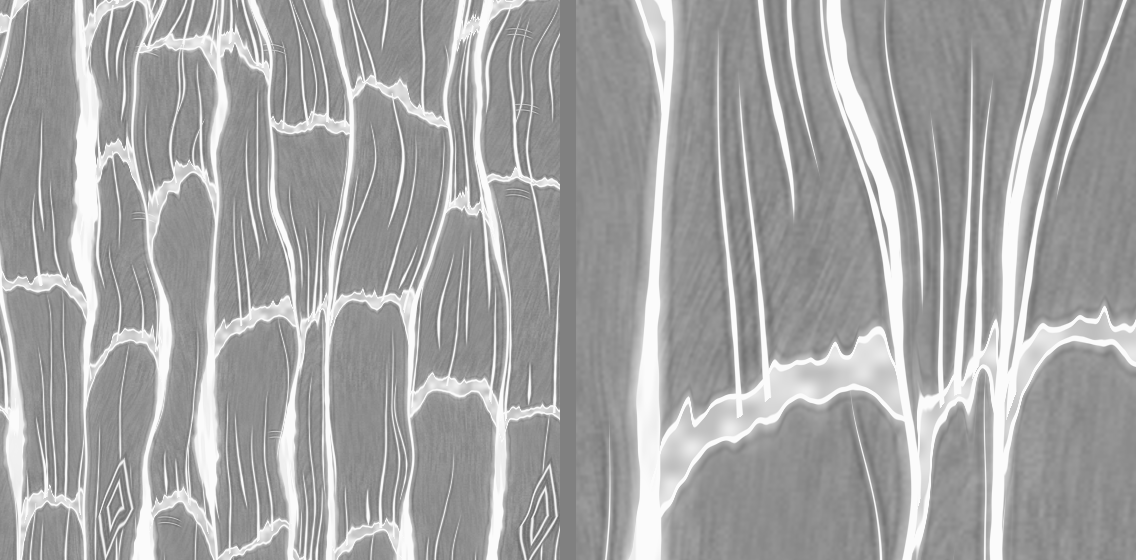
Left: the whole. Right: its middle third, enlarged.
Write a WebGL 1 fragment shader that draws this texture map.

```glsl
precision highp float;
// Grey tree bark: wandering vertical gaps split the surface into columns, and
// ragged ledges split each column into plates. Plates carry tapered cracks,
// diamond knots, short ticks and fine slanted grain, all from hashed noise.
uniform vec2 u_resolution;

#define COLUMNS 8.0
#define PLATE_HEIGHT 0.38
#define CRACKS 6
#define GAP_WIDTH 0.021
#define CRACK_WIDTH 0.0046
#define HALO 0.0065
#define GRAIN 0.075
#define KNOT_SHARE 0.14
#define TICK_SHARE 0.22
#define BARK_TONE 0.556
#define LEDGE_TONE 0.84
#define WHITE_TONE 0.985

float hash(vec2 p) {
  vec3 q = fract(vec3(p.xyx) * 0.1031);
  q += dot(q, q.yzx + 33.33);
  return fract((q.x + q.y) * q.z);
}

float noise(vec2 p) {
  vec2 i = floor(p), f = fract(p);
  f = f * f * (3.0 - 2.0 * f);
  return mix(mix(hash(i), hash(i + vec2(1, 0)), f.x),
             mix(hash(i + vec2(0, 1)), hash(i + vec2(1, 1)), f.x), f.y);
}

// Solid line of the given half width around distance zero
float stroke(float d, float halfWidth) {
  float soft = 0.8 / u_resolution.y;
  return 1.0 - smoothstep(-soft, soft, d - halfWidth);
}

// Dark rim just outside a line
float rim(float d, float halfWidth) {
  float t = (d - halfWidth - 0.003) / 0.002;
  return exp(-t * t);
}

// Horizontal position of the gap on the left of column i
float gapX(float i, float y) {
  float wander = noise(vec2(i * 5.0, y * 2.6 + 3.0)) - 0.5;
  float wiggle = noise(vec2(i * 3.0 + 40.0, y * 11.0)) - 0.5;
  return (i + 0.4 * (hash(vec2(i, 17.0)) - 0.5) + 1.0 * wander + 0.14 * wiggle) / COLUMNS;
}

// Height of ledge k in a column, at u across the column
float ledgeY(float column, float k, float u) {
  float h = hash(vec2(column, k + 60.0));
  float side = abs(2.0 * u - 1.0);
  float arch = 0.09 * hash(vec2(k, column + 31.0)) * (1.0 - side * side * side);
  float tilt = 0.16 * (hash(vec2(column + 9.0, k)) - 0.5) * u;
  float ragged = 0.04 * noise(vec2(u * 3.0 + h * 50.0, k)) + 0.012 * noise(vec2(u * 9.0, k + column * 7.0));
  return PLATE_HEIGHT * (k + hash(vec2(column, 5.0)) + 0.6 * (h - 0.5)) + arch + tilt + ragged;
}

void main() {
  vec2 p = gl_FragCoord.xy / u_resolution.y;
  p.x += 0.035 * (noise(p * vec2(4.0, 3.5) + 21.0) - 0.5);
  float white = 0.0, dark = 0.0, halo = 0.0, ledge = 0.0;
  float fray = noise(p * vec2(160.0, 70.0)) - 0.5;
  float streak = noise(p * vec2(170.0, 20.0)) * 0.6 + noise(p * vec2(12.0, 7.0)) * 0.6;

  // Vertical gaps, and the column that holds this point
  float first = floor(p.x * COLUMNS), column = first - 1.0;
  for (int n = -1; n <= 2; n++) {
    float i = first + float(n), x = gapX(i, p.y);
    if (x <= p.x) column = i;
    float swell = noise(vec2(i * 5.0 + 11.0, p.y * 5.0));
    float halfWidth = 0.002 + GAP_WIDTH * swell * swell * swell + 0.007 * fray * swell * swell;
    float d = abs(p.x - x);
    float worn = 0.45 * smoothstep(0.65, 0.9, streak) * smoothstep(0.004, 0.009, halfWidth);
    white = max(white, stroke(d, halfWidth) * (1.0 - worn));
    dark = max(dark, rim(d, halfWidth + 0.004));
    halo = max(halo, (0.5 + 0.6 * swell) * exp(-max(d - halfWidth, 0.0) / HALO));
  }
  float left = gapX(column, p.y);
  float width = max(gapX(column + 1.0, p.y) - left, 0.01);
  float u = (p.x - left) / width;

  // Ledges with pale floors, white lips and a toothed upper edge
  float row = floor(p.y / PLATE_HEIGHT), plate = row - 3.0, bottom = -1.0;
  for (int n = -3; n <= 2; n++) {
    float k = row + float(n), y = ledgeY(column, k, u);
    float slope = (ledgeY(column, k, u + 0.03) - y) / (0.03 * width);
    float d = abs(p.y - y) / sqrt(1.0 + slope * slope);
    float halfWidth = 0.002 + 0.008 * noise(vec2(p.x * 25.0, k)) + 0.004 * fray;
    if (y <= p.y) {
      plate = k;
      bottom = y;
      float tooth = noise(vec2(p.x * 140.0, k));
      halfWidth += 0.012 * tooth * tooth * tooth;
    }
    ledge = max(ledge, stroke(d, halfWidth));
    white = max(white, stroke(abs(d - halfWidth), 0.0015));
    dark = max(dark, rim(d, halfWidth + 0.003));
    halo = max(halo, 0.8 * exp(-max(d - halfWidth, 0.0) / HALO));
  }
  float rise = p.y - bottom;

  // Nested diamond knot on some plates
  vec2 q = vec2((u - 0.5) * width, rise - 0.19);
  q.x -= 0.18 * q.y;
  float diamond = abs(q.x) * 2.8 + abs(q.y) + 0.02 * noise(p * 25.0);
  float hasKnot = step(hash(vec2(column + 3.0, plate + 80.0)), KNOT_SHARE) * step(0.085, width);
  float ring = min(abs(diamond - 0.095), abs(diamond - 0.052)) / 3.0;
  white = max(white, 0.9 * hasKnot * stroke(ring, 0.0017));
  dark = max(dark, hasKnot * rim(ring, 0.0017));
  float clear = 1.0 - hasKnot * (1.0 - smoothstep(0.1, 0.12, diamond));

  // Cracks that taper upward, rooted in the ledge or floating above it
  for (int j = 0; j < CRACKS; j++) {
    vec2 seed = vec2(column * 13.0 + float(j), plate * 7.0 + 20.0);
    float a = hash(seed), b = hash(seed + 41.0), c = hash(seed + 83.0);
    float bend = 0.2 * (noise(vec2(a * 90.0, p.y * 7.0)) - 0.5);
    float d = abs(u - (float(j) + a) / float(CRACKS) - bend) * width;
    float rooted = step(c, 0.65);
    float t = (rise - (1.0 - rooted) * 0.16 * b) / mix(0.06, 0.42, b);
    float taper = clamp(1.0 - t, 0.0, 1.0) * smoothstep(0.0, 0.3, t + 0.3 * rooted);
    float halfWidth = CRACK_WIDTH * mix(0.3, 1.0, a * c) * taper + 0.0012 * fray * taper;
    float shown = clear * smoothstep(0.0, 0.15, taper);
    white = max(white, shown * stroke(d, halfWidth));
    dark = max(dark, shown * rim(d, halfWidth));
    halo = max(halo, 0.4 * shown * exp(-max(d - halfWidth, 0.0) / 0.002));
  }

  // Short paired ticks across the grain
  vec2 grid = vec2(5.0, 7.0), cell = floor(p * grid);
  vec2 tick = (fract(p * grid) - 0.3 - 0.4 * hash(cell + 7.0)) / grid;
  float tickD = abs(abs(tick.y + 0.15 * tick.x + 9.0 * tick.x * tick.x) - 0.005);
  float tickOn = step(hash(cell + 50.0), TICK_SHARE) * (1.0 - smoothstep(0.014, 0.024, abs(tick.x)));
  white = max(white, 0.6 * tickOn * stroke(tickD, 0.0008));
  dark = max(dark, tickOn * rim(tickD, -0.001));

  // Grain, then rims, halos, ledges and white lines on top
  float lean = mix(-0.45, 0.3, hash(vec2(column, plate + 140.0)));
  float slant = p.x + lean * rise + 0.02 * noise(p * 9.0);
  float grain = noise(vec2(slant * 330.0, p.y * 55.0)) - 0.5;
  grain += 0.6 * (noise(p * 400.0) - 0.5);
  float tone = BARK_TONE + GRAIN * grain * (0.4 + 0.8 * noise(p * 15.0 + 60.0));
  tone += 0.016 * (noise(p * vec2(14.0, 5.0)) - 0.5) - 0.085 * dark;
  tone = mix(tone, 0.93, halo * clamp(streak, 0.15, 0.9));
  tone = mix(tone, LEDGE_TONE + 0.2 * (noise(p * 90.0) - 0.5), ledge);
  tone = mix(tone, WHITE_TONE, white);
  gl_FragColor = vec4(vec3(tone), 1.0);
}
```
